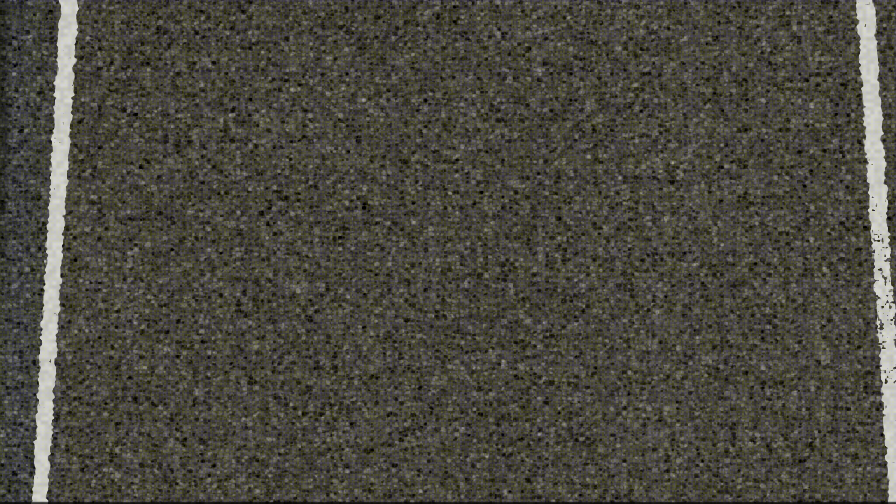
Give the GLSL for this texture, as a WebGL 1 fragment shader.

```glsl
precision highp float;
// Draws worn grey asphalt with a fine olive and violet dither between two painted white lines.

uniform vec2 u_resolution;

const float TAU = 6.28318;
const vec2 MOTTLE_CELLS = vec2(24.0, 14.0);
const float GRAIN_ROWS = 288.0;

float hash(vec2 p) {
  vec3 q = fract(vec3(p.xyx) * 0.1031);
  q += dot(q, q.yzx + 33.33);
  return fract((q.x + q.y) * q.z);
}

float valueNoise(vec2 p) {
  vec2 cell = floor(p);
  vec2 f = fract(p);
  f = f * f * (3.0 - 2.0 * f);
  float low = mix(hash(cell), hash(cell + vec2(1.0, 0.0)), f.x);
  float high = mix(hash(cell + vec2(0.0, 1.0)), hash(cell + 1.0), f.x);
  return mix(low, high, f.y);
}

float cloudNoise(vec2 p) {
  float sum = 0.0;
  float weight = 0.5;
  for (int i = 0; i < 4; i++) {
    sum += weight * valueNoise(p);
    p = p * 2.03 + 17.1;
    weight *= 0.5;
  }
  return sum;
}

// Faint regular mottle: positive towards olive, negative towards violet.
float mottle(vec2 uv) {
  vec2 wave = cos(TAU * (uv * MOTTLE_CELLS - vec2(0.0, 0.5)));
  return 0.5 * (wave.x + wave.y);
}

// Two by two dither: olive and violet dots, with some neutral dots turned olive.
vec3 ditherTint(vec2 cell) {
  vec2 parity = mod(cell, 2.0);
  float olive = (1.0 - parity.x) * (1.0 - parity.y);
  float violet = parity.x * parity.y;
  olive += (1.0 - olive - violet) * step(0.88, hash(cell + 77.0));
  float drift = 0.75 + 0.5 * hash(cell + 31.0);
  return drift * (olive * vec3(0.004, 0.012, -0.072) + violet * vec3(-0.012, -0.022, 0.046));
}

// Angular stones, one per jittered cell, mostly lying flat; strong shades stay sparse.
float stones(vec2 p) {
  vec2 cell = floor(p);
  vec2 offset = p - cell - 0.3 - 0.4 * vec2(hash(cell + 3.0), hash(cell + 59.0));
  float lean = (hash(cell + 171.0) - 0.5) * 1.6;
  offset = vec2(offset.x + lean * offset.y, offset.y - lean * offset.x);
  offset *= mix(vec2(0.7, 1.25), vec2(1.2, 0.8), hash(cell + 211.0));
  float radius = 0.25 + 0.35 * hash(cell + 113.0);
  float shade = hash(cell + 7.0) * 2.0 - 1.0;
  float body = 1.0 - smoothstep(radius * 0.4, radius * 1.5, length(offset));
  return body * shade * abs(shade);
}

float stoneGrain(vec2 p) {
  vec2 grid = p * GRAIN_ROWS;
  float grain = 0.17 * stones(grid * vec2(0.29, 0.34));
  grain += 0.15 * stones(grid * vec2(0.43, 0.47) + 23.0);
  grain += 0.135 * (valueNoise(grid * vec2(0.56, 0.61) + 400.0) - 0.5);
  return grain + 0.075 * (hash(floor(grid) + 7.0) - 0.5);
}

vec3 asphalt(vec2 uv, vec2 p) {
  vec3 color = vec3(0.274, 0.264, 0.247);
  color += vec3(0.001, 0.004, -0.018) * mottle(uv);
  color += ditherTint(floor(p * GRAIN_ROWS));
  color += stoneGrain(p);
  color += 0.035 * (cloudNoise(p * 5.0) - 0.47);
  // Lighter wheel track and a cool, darker shoulder.
  color += 0.012 * exp(-pow((uv.x - 0.74) / 0.07, 2.0));
  float shoulder = 1.0 - smoothstep(0.03, 0.08, uv.x);
  color += vec3(-0.025, -0.012, 0.010) * shoulder;
  float gutter = 1.0 - smoothstep(0.004, 0.016, uv.x);
  return color * (1.0 - 0.35 * gutter * smoothstep(0.2, 0.8, uv.y));
}

// Coverage of a slanted stripe with a ragged rim; x values are width fractions.
float paintStripe(vec2 uv, vec2 p, float topX, float bottomX, float halfWidth) {
  float center = mix(bottomX, topX, uv.y);
  float rag = (valueNoise(p * 75.0) - 0.5) * 0.0030;
  rag += (valueNoise(p * 170.0) - 0.5) * 0.0034;
  float edge = abs(uv.x - center) - halfWidth + rag;
  float soft = 0.8 / u_resolution.x;
  return 1.0 - smoothstep(-soft, soft, edge);
}

// Chipped paint, strongest where the amount approaches one.
float paintWear(vec2 p, float amount) {
  float flakes = valueNoise(p * 120.0 + 43.0) * 0.5 + valueNoise(p * 230.0) * 0.5;
  float limit = mix(0.06, 0.36, amount);
  return smoothstep(limit - 0.08, limit + 0.08, flakes);
}

vec3 paintColor(vec2 p) {
  vec3 color = vec3(0.79, 0.79, 0.775) + 0.6 * ditherTint(floor(p * GRAIN_ROWS));
  return color + 0.10 * (valueNoise(p * 130.0) - 0.5);
}

void main() {
  vec2 uv = gl_FragCoord.xy / u_resolution;
  vec2 p = gl_FragCoord.xy / u_resolution.y;
  vec3 color = asphalt(uv, p);
  float leftHalf = mix(0.0085, 0.0098, uv.y);
  float leftLine = paintStripe(uv, p, 0.0775, 0.0440, leftHalf) * paintWear(p, 0.1);
  float wornBand = smoothstep(0.15, 0.30, uv.y) * (1.0 - smoothstep(0.45, 0.65, uv.y));
  float rightLine = paintStripe(uv, p, 0.9655, 1.0020, 0.0098);
  rightLine *= paintWear(p, 0.2 + 0.7 * wornBand);
  color = mix(color, paintColor(p), max(leftLine, rightLine));

  // Thin dark strip along the lower border.
  color *= 0.25 + 0.75 * smoothstep(0.002, 0.006, uv.y);
  gl_FragColor = vec4(clamp(color, 0.0, 1.0), 1.0);
}
```
